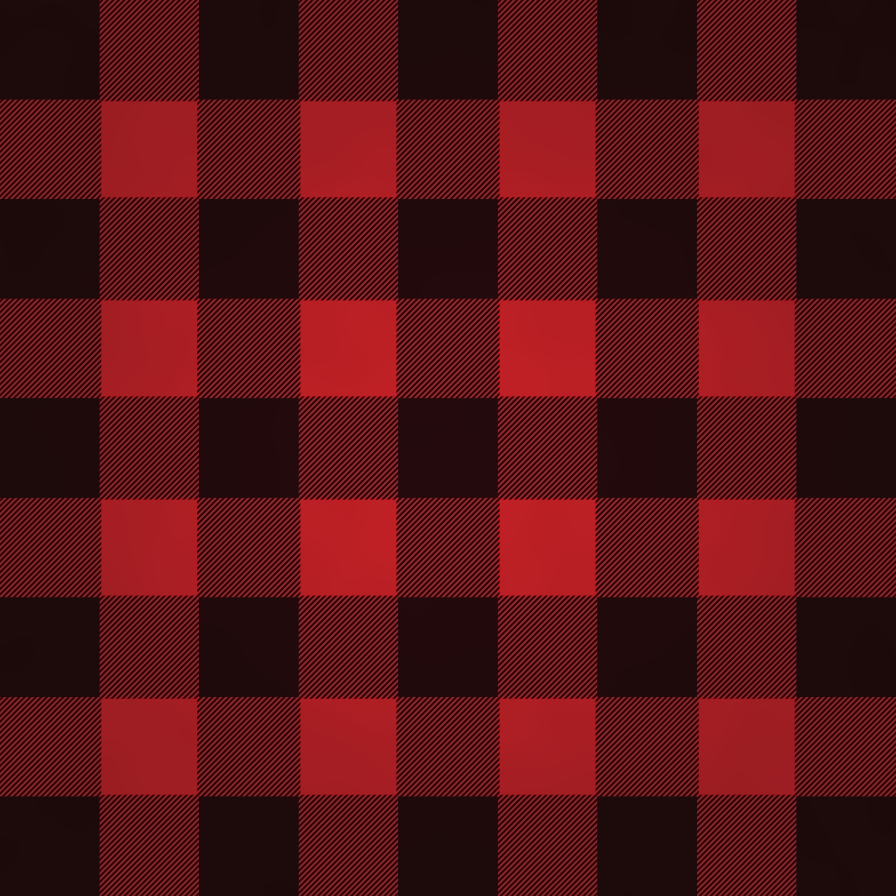
Reproduce this pattern procedurally as a Shadertoy shader.

```glsl
// Red and black buffalo check cloth with diagonal twill and a soft central glow.

const float CHECKS = 9.0;           // squares along each side
const float TWILL_PER_CHECK = 18.0; // diagonal threads across one square
const float TOOTH = 0.018;          // twill overlap into the red, in squares

const vec3 RED_EDGE    = vec3(0.61, 0.115, 0.135);
const vec3 RED_CENTRE  = vec3(0.75, 0.125, 0.145);
const vec3 DARK_EDGE   = vec3(0.112, 0.038, 0.04);
const vec3 DARK_CENTRE = vec3(0.14, 0.04, 0.05);
const vec3 THREAD_DARK = vec3(0.20, 0.0, 0.01);
const vec3 THREAD_RED  = vec3(0.52, 0.165, 0.185);

vec2 randomGradient(vec2 cell) {
    float h = fract(sin(dot(cell, vec2(127.1, 311.7))) * 43758.5);
    float angle = 6.28319 * h;
    return vec2(cos(angle), sin(angle));
}

float gradientNoise(vec2 p) {
    vec2 i = floor(p), f = fract(p);
    vec2 u = f * f * f * (f * (f * 6.0 - 15.0) + 10.0);
    vec2 e = vec2(0.0, 1.0);
    float a = dot(randomGradient(i), f);
    float b = dot(randomGradient(i + e.yx), f - e.yx);
    float c = dot(randomGradient(i + e.xy), f - e.xy);
    float d = dot(randomGradient(i + e.yy), f - e.yy);
    return mix(mix(a, b, u.x), mix(c, d, u.x), u.y);
}

// Coverage of the red bands, which fill every second square on each axis.
vec2 redBands(vec2 p, float inset, float pixel) {
    vec2 fromCentre = abs(mod(p, 2.0) - 1.5);
    fromCentre = min(fromCentre, 2.0 - fromCentre);
    return 1.0 - smoothstep(-0.5 * pixel, 0.5 * pixel, fromCentre - 0.5 + inset);
}

// Rising diagonal threads: 0 on a dark thread, 1 on a red one.
float twill(vec2 p, float pixel) {
    float phase = (p.x - p.y) * TWILL_PER_CHECK;
    float ridge = abs(fract(phase) - 0.5) - 0.25;
    float softness = max(0.15, 0.75 * TWILL_PER_CHECK * pixel);
    return smoothstep(-softness, softness, ridge);
}

void mainImage(out vec4 fragColor, in vec2 fragCoord) {
    vec2 uv = fragCoord / iResolution.y;
    vec2 p = uv * CHECKS;
    float pixel = CHECKS / iResolution.y;

    // Light falls off from the middle of the cloth.
    vec2 centre = 0.5 * iResolution.xy / iResolution.y;
    float glow = 1.0 - smoothstep(0.05, 0.55, length(uv - centre));
    vec3 red = mix(RED_EDGE, RED_CENTRE, glow);
    vec3 dark = mix(DARK_EDGE, DARK_CENTRE, glow);

    // One band gives twill; two crossing bands give solid red.
    vec2 bands = redBands(p, 0.0, pixel);
    vec2 solidBands = redBands(p, TOOTH, pixel);
    float anyRed = max(bands.x, bands.y);
    float crossing = bands.x * bands.y;
    float solidRed = solidBands.x * solidBands.y;

    // Dark threads poke into the red squares as small teeth.
    float thread = twill(p, pixel);
    vec3 threadRed = THREAD_RED * mix(0.96, 1.05, glow);
    vec3 woven = mix(THREAD_DARK, mix(threadRed, red, crossing), thread);
    vec3 color = mix(dark, woven, anyRed);
    color = mix(color, red, solidRed);

    // Faint unevenness in the dye.
    color *= 1.0 + 0.025 * gradientNoise(uv * 14.0);
    fragColor = vec4(color, 1.0);
}
```
